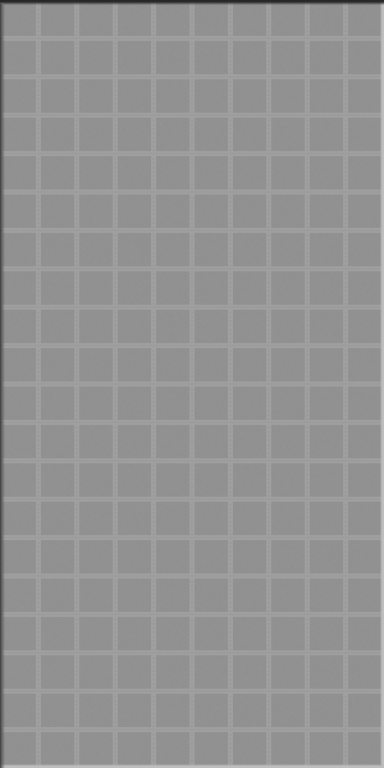
Reproduce this pattern procedurally as a Shadertoy shader.

```glsl
// Grey square tiles with pale ribbed joints inside a bevelled panel edge.

const vec2 GRID = vec2(10.0, 20.0);      // tiles across and down
const float JOINT_HALF = 0.064;          // half joint width, in tiles
const float GROOVE_HALF = 0.022;         // half width of the joint's middle
const float BEADS = 9.0;                 // beads per tile on upright joints
const float BEAD_DEPTH = 0.016;
const float GRAIN = 0.006;
const float SHADE_WIDTH = 0.15;          // dark bevel width, in tiles
const float GLOW_WIDTH = 0.085;          // light bevel width, in tiles
const vec3 FACE = vec3(0.568);
const vec3 RAIL = vec3(0.628);
const vec3 GROOVE = vec3(0.608);
const vec3 SHADE = vec3(0.15, 0.155, 0.15);
const vec3 GLOW = vec3(0.745);

float hash(vec2 p) {
    p = fract(p * vec2(0.1031, 0.1137));
    p += dot(p, p.yx + 33.33);
    return fract((p.x + p.y) * p.x * 41.7);
}

// Antialiased coverage of a centred stripe
float stripe(float dist, float halfWidth, float pixel) {
    return clamp((halfWidth - dist) / pixel + 0.5, 0.0, 1.0);
}

void mainImage(out vec4 fragColor, in vec2 fragCoord) {
    vec2 cell = fragCoord / iResolution.xy * GRID;
    vec2 pixel = GRID / iResolution.xy;

    // Distance to the nearest upright and level joint
    vec2 dist = abs(fract(cell + 0.5) - 0.5);
    float upright = stripe(dist.x, JOINT_HALF, pixel.x);
    float level = stripe(dist.y, JOINT_HALF, pixel.y);
    float uprightMid = stripe(dist.x, GROOVE_HALF, pixel.x);
    float levelMid = stripe(dist.y, GROOVE_HALF, pixel.y);

    // Tile face, beaded uprights, then plain level joints on top
    vec3 color = FACE + GRAIN * (hash(floor(cell * 24.0)) - 0.5);
    float bead = BEAD_DEPTH * sin(6.2832 * BEADS * cell.y);
    color = mix(color, mix(RAIL, GROOVE + bead, uprightMid), upright);
    color = mix(color, mix(RAIL, GROOVE, levelMid), level);

    // Light bevel along right and bottom
    float lit = min(GRID.x - cell.x, cell.y);
    color = mix(color, GLOW, 1.0 - smoothstep(0.4 * GLOW_WIDTH, 1.4 * GLOW_WIDTH, lit));

    // Dark bevel along left and top
    float leftShade = 0.92 * (1.0 - smoothstep(-0.3 * SHADE_WIDTH, SHADE_WIDTH, cell.x));
    float topShade = 1.0 - smoothstep(0.2 * SHADE_WIDTH, SHADE_WIDTH, GRID.y - cell.y);
    color = mix(color, SHADE, max(leftShade, topShade));

    fragColor = vec4(color, 1.0);
}
```
